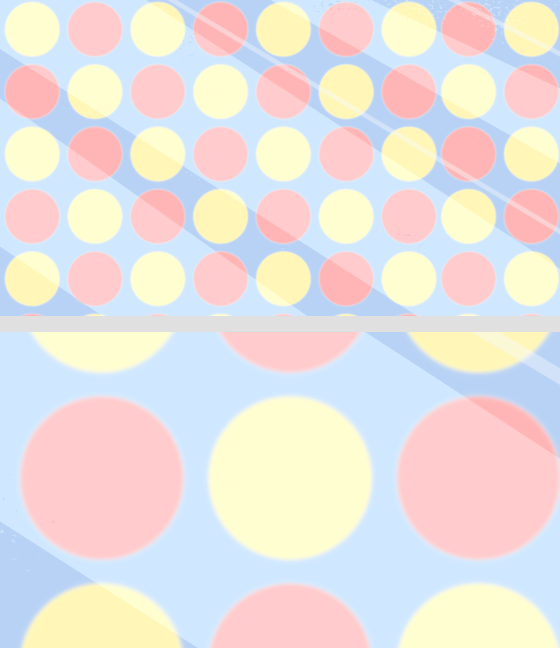
Top, the full canvas; bottom, a detail of the centre.
Reproduce this pattern procedurally as a WebGL 1 fragment shader.

```glsl
precision highp float;
// Checkered yellow and pink dots on pale blue, crossed by fanned shade bands and fine wear.

uniform vec2 u_resolution;

// Lengths are fractions of the canvas height.
#define PITCH vec2(0.1987, 0.1974)
#define FIRST_DOT vec2(0.102, 0.0926)
#define DOT_RADIUS 0.0862
#define DOT_SOFTNESS 0.0035
#define BLUE_LIGHT vec3(0.815, 0.910, 1.0)
#define BLUE_DARK vec3(0.722, 0.825, 0.960)
#define YELLOW_LIGHT vec3(1.0, 0.995, 0.815)
#define YELLOW_DARK vec3(1.0, 0.965, 0.720)
#define PINK_LIGHT vec3(1.0, 0.795, 0.800)
#define PINK_DARK vec3(1.0, 0.710, 0.710)
#define STREAK_OPACITY 0.42
#define WEAR_OPACITY 0.65

vec2 hashGradient(vec2 cell) {
    float angle = 6.2832 * fract(sin(dot(cell, vec2(127.1, 311.7))) * 43758.5);
    return vec2(cos(angle), sin(angle));
}

float gradientNoise(vec2 p) {
    vec2 i = floor(p);
    vec2 f = p - i;
    vec2 u = f * f * f * (f * (f * 6.0 - 15.0) + 10.0);
    vec2 e = vec2(1.0, 0.0);
    float a = dot(hashGradient(i), f);
    float b = dot(hashGradient(i + e.xy), f - e.xy);
    float c = dot(hashGradient(i + e.yx), f - e.yx);
    float d = dot(hashGradient(i + e.xx), f - e.xx);
    return mix(mix(a, b, u.x), mix(c, d, u.x), u.y);
}

float fractalNoise(vec2 p) {
    float sum = 0.0;
    float gain = 0.6;
    for (int i = 0; i < 3; i++) {
        sum += gain * gradientNoise(p);
        p = p * 2.03 + 17.0;
        gain *= 0.6;
    }
    return sum;
}

// Signed distance to a slanted line, positive on its lower side (y points down).
float lineDistance(vec2 p, float start, float slope) {
    return (p.y - start - slope * p.x) / sqrt(1.0 + slope * slope);
}

float below(vec2 p, float start, float slope) {
    float aa = 0.8 / u_resolution.y;
    return smoothstep(-aa, aa, lineDistance(p, start, slope));
}

float streak(vec2 p, float start, float slope, float halfWidth) {
    float aa = 1.0 / u_resolution.y;
    return 1.0 - smoothstep(halfWidth - aa, halfWidth + aa, abs(lineDistance(p, start, slope)));
}

// Each band lies between two edges that spread apart to the right.
float bandShade(vec2 p) {
    float corner = 1.0 - below(p, -0.551, 0.469);
    float upper = below(p, -0.484, 0.565) - below(p, -0.301, 0.650);
    float middle = below(p, 0.155, 0.640) - below(p, 0.312, 0.708);
    float lower = below(p, 0.780, 0.679);
    return clamp(corner + upper + middle + lower, 0.0, 1.0);
}

// Fine specks gathered in patches, thickest along the upper right edge.
float wearMask(vec2 p) {
    float topEdge = smoothstep(0.19, 0.0, p.y) * smoothstep(0.85, 1.15, p.x);
    float patches = gradientNoise(p * 4.3 + 8.0) + 0.55 * topEdge;
    float cover = smoothstep(0.20, 0.65, patches);
    float specks = fractalNoise(p * vec2(75.0, 100.0));
    float threshold = mix(0.52, 0.10, cover);
    return smoothstep(threshold, threshold + 0.12, specks);
}

void main() {
    vec2 p = gl_FragCoord.xy / u_resolution.y;
    p.y = 1.0 - p.y;

    // Dot grid; the last two columns sit slightly closer in.
    vec2 cell = floor((p - FIRST_DOT) / PITCH + 0.5);
    vec2 center = FIRST_DOT + cell * PITCH;
    center.x -= 0.010 * step(6.5, cell.x);
    float edge = length(p - center) - DOT_RADIUS;
    float soft = max(DOT_SOFTNESS, 0.8 / u_resolution.y);
    float dotMask = 1.0 - smoothstep(-soft, soft, edge);
    float isPink = mod(cell.x + cell.y, 2.0);

    // Light and shaded tones of each surface.
    vec3 lightTone = mix(BLUE_LIGHT, mix(YELLOW_LIGHT, PINK_LIGHT, isPink), dotMask);
    vec3 darkTone = mix(BLUE_DARK, mix(YELLOW_DARK, PINK_DARK, isPink), dotMask);

    // Wear swaps part of one tone for the other.
    float shade = bandShade(p);
    shade = mix(shade, 1.0 - shade, WEAR_OPACITY * wearMask(p));
    vec3 color = mix(lightTone, darkTone, shade);

    // Pale rim around the dots.
    float rim = exp(-edge * edge / (soft * soft));
    color = mix(color, vec3(1.0, 0.97, 0.97), 0.22 * rim);

    // Thin bright streaks.
    float glint = max(streak(p, -0.325, 0.597, 0.0075), streak(p, -0.728, 0.507, 0.0075));
    color = mix(color, vec3(0.96, 0.98, 1.0), STREAK_OPACITY * glint);

    gl_FragColor = vec4(color, 1.0);
}
```
